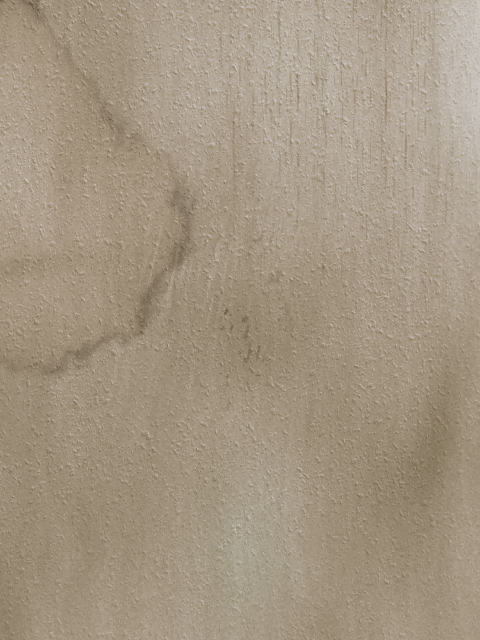
Give the GLSL for this texture, as a Shadertoy shader.

```glsl
float hash(vec2 p) {
    vec3 q = fract(vec3(p.xyx) * 0.1031);
    q += dot(q, q.yzx + 33.33);
    return fract((q.x + q.y) * q.z);
}

float noise(vec2 p) {
    vec2 i = floor(p), f = fract(p);
    f = f * f * (3.0 - 2.0 * f);
    return mix(mix(hash(i), hash(i + vec2(1, 0)), f.x),
               mix(hash(i + vec2(0, 1)), hash(i + vec2(1, 1)), f.x), f.y);
}

// Fractal noise centred on zero
float fbm(vec2 p) {
    float sum = 0.0, amp = 0.5;
    for (int i = 0; i < 5; i++) {
        sum += amp * (noise(p) - 0.5);
        p = mat2(1.6, 1.2, -1.2, 1.6) * p + 17.3;
        amp *= 0.5;
    }
    return sum;
}

// Soft elliptical patch
float patchAt(vec2 p, vec2 centre, vec2 size) {
    vec2 d = (p - centre) / size;
    return exp(-dot(d, d));
}

// Height of scattered, irregular raised specks
float specks(vec2 p, float cells, float density) {
    p *= cells;
    p += 0.5 * vec2(noise(p * 1.7), noise(p * 1.7 + 50.0));
    vec2 cell = floor(p);
    float height = 0.0;
    for (int y = -1; y <= 1; y++)
    for (int x = -1; x <= 1; x++) {
        vec2 id = cell + vec2(x, y);
        vec2 d = p - id - vec2(hash(id + 3.7), hash(id + 41.2));
        d.x += d.y * 1.2 * (hash(id + 19.1) - 0.5);
        float size = mix(0.22, 0.55, pow(hash(id + 71.9), 2.0));
        float present = smoothstep(0.0, 0.1, density - hash(id + 97.3));
        float top = smoothstep(size, size * 0.35, length(d * vec2(1.15, 0.85)));
        height = max(height, present * (0.4 + size) * top);
    }
    return height;
}

// Thin broken pores running along the grain
float pores(vec2 p, float columns) {
    p.x += 0.004 * (noise(p * vec2(20.0, 30.0)) - 0.5);
    float column = floor(p.x * columns);
    float x = fract(p.x * columns) - 0.3 - 0.4 * hash(vec2(column, 5.0));
    float dash = smoothstep(0.45, 0.9, noise(vec2(column * 7.3, p.y * 30.0)));
    return dash * smoothstep(0.28, 0.0, abs(x)) * step(0.3, hash(vec2(column, 9.0)));
}

void mainImage(out vec4 fragColor, in vec2 fragCoord) {
    vec2 p = fragCoord / iResolution.x;
    vec2 warped = p + 0.09 * vec2(fbm(p * 5.0), fbm(p * 5.0 + 40.0));

    // Broad light and dark areas
    float tone = -0.002 + 0.09 * fbm(p * vec2(5.0, 3.5) + 8.0);
    tone += 0.05 * patchAt(warped, vec2(0.65, 1.22), vec2(0.32, 0.38));
    tone += 0.13 * patchAt(p, vec2(1.04, 1.25), vec2(0.15, 0.5));
    tone += 0.065 * patchAt(warped, vec2(0.06, 0.9), vec2(0.18, 0.2));
    tone += 0.045 * patchAt(warped, vec2(0.52, 0.17), vec2(0.13, 0.2));
    tone += 0.04 * patchAt(p, vec2(1.0, 0.1), vec2(0.08, 0.25));
    tone -= 0.055 * patchAt(warped, vec2(0.48, 0.66), vec2(0.22, 0.13));
    tone -= 0.085 * patchAt(warped - vec2(0.25 * (p.y - 0.45), 0), vec2(0.93, 0.45), vec2(0.045, 0.17));
    tone -= 0.035 * patchAt(warped, vec2(0.8, 0.3), vec2(0.16, 0.3));
    tone -= 0.09 * patchAt(warped, vec2(0.0, 0.06), vec2(0.05, 0.12));
    tone -= 0.03 * patchAt(p, vec2(0.15, 0.3), vec2(0.3, 0.3));

    // Rounded stain with a ragged, broken dark rim
    vec2 q = p - vec2(0.05, 0.9);
    float angle = atan(q.y, q.x);
    float radius = 0.335 - 0.07 * exp(-pow((angle - 0.75) / 0.45, 2.0)) + 0.1 * smoothstep(1.2, 1.6, angle);
    float rim = length(q) - radius + 0.07 * fbm(p * 11.0) + 0.06 * fbm(p * 34.0);
    float inside = smoothstep(0.03, -0.03, rim);
    float patchy = smoothstep(-0.2, 0.25, fbm(p * 9.0 + 60.0));
    float line = exp(-pow(rim / (0.007 + 0.014 * patchy), 2.0)) * (0.35 + 0.9 * patchy);
    float halo = inside * exp(min(rim, 0.0) / 0.06);
    tone -= 0.09 * line + 0.04 * halo;
    float innerRing = patchAt(warped, vec2(0.14, 0.96), vec2(0.035, 0.1))
                    + patchAt(warped, vec2(0.04, 0.77), vec2(0.13, 0.025));
    tone -= 0.045 * innerRing;

    // Long vertical fibres and dark pores
    float poreArea = patchAt(p, vec2(0.72, 1.15), vec2(0.27, 0.36));
    tone += 0.045 * fbm(vec2(warped.x * 90.0, p.y * 6.0));
    tone += 0.03 * fbm(vec2(p.x * 14.0, p.y * 0.8) + 30.0);
    tone -= poreArea * (0.1 * pores(p, 75.0) + 0.07 * pores(p + 3.1, 120.0));
    tone -= 0.025 * exp(-pow((p.x - 0.9) / 0.012, 2.0)) * smoothstep(0.5, 1.1, p.y);

    // Slanted pale scratches and small dark flecks near the middle
    vec2 slanted = vec2(p.x - 0.22 * p.y, p.y);
    float scratch = smoothstep(0.5, 0.95, noise(slanted * vec2(150.0, 13.0)));
    tone += 0.05 * scratch * patchAt(p, vec2(0.38, 0.74), vec2(0.13, 0.16));
    float fleck = smoothstep(0.6, 0.95, noise(slanted * vec2(150.0, 60.0) + 5.0));
    fleck *= smoothstep(0.45, 0.75, noise(slanted * vec2(22.0, 12.0) + 2.0));
    tone -= 0.14 * fleck * patchAt(p, vec2(0.48, 0.68), vec2(0.12, 0.2));

    // Raised specks, each with a lit top and a small shadow
    float density = clamp(0.72 + 0.9 * fbm(p * 6.0 + 90.0) - 0.2 * smoothstep(0.75, 1.0, p.x), 0.3, 0.95);
    float relief = 0.7 + 0.3 * smoothstep(0.0, 0.5, p.y) - 0.25 * smoothstep(0.85, 1.0, p.x);
    vec2 toShadow = vec2(0.0016, 0.003);
    float coarse = specks(p, 88.0, density * 0.7);
    float coarseShade = specks(p + toShadow, 88.0, density * 0.7);
    float fine = specks(p + 5.0, 145.0, density);
    float fineShade = specks(p + 5.0 + toShadow * 0.75, 145.0, density);
    tone += relief * (0.085 * coarse - 0.092 * coarseShade + 0.062 * fine - 0.066 * fineShade);
    tone += 0.035 * (noise(p * 210.0) - 0.5) + 0.03 * (noise(p * 330.0 + 9.0) - 0.5);

    // Brown shadows shift to grey in the highlights
    vec3 tint = tone > 0.0 ? vec3(1.0, 1.25, 1.65) : vec3(1.0, 1.0, 1.1);
    vec3 wood = vec3(0.644, 0.584, 0.502) + clamp(tone, -0.25, 0.15) * tint;
    wood += inside * vec3(0.005, -0.001, -0.006);
    wood += line * vec3(-0.005, 0.0, 0.015);
    wood += patchAt(warped, vec2(0.52, 0.17), vec2(0.12, 0.2)) * vec3(-0.015, 0.005, 0.002);
    fragColor = vec4(wood, 1.0);
}
```
